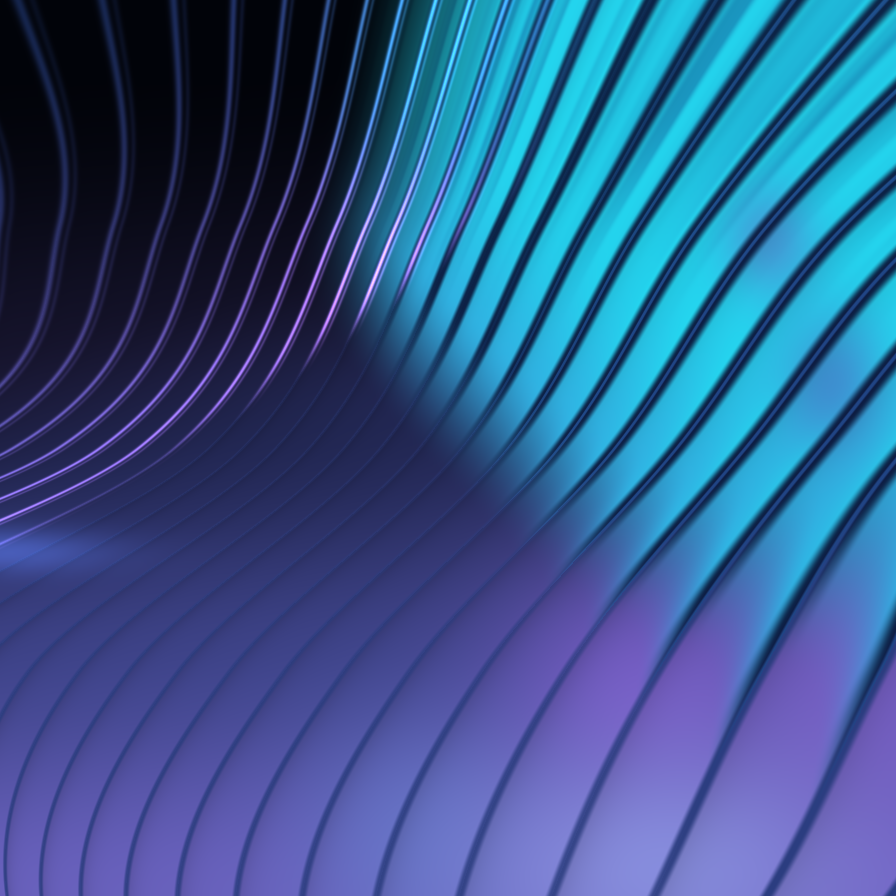
Write a Shadertoy shader that draws this background.

```glsl
float hash(float n) { return fract(sin(n * 127.1) * 43758.5); }

float noise(float x) {
    float f = fract(x);
    return mix(hash(floor(x)), hash(floor(x) + 1.0), f * f * (3.0 - 2.0 * f));
}

float glow(vec2 p, vec2 center, vec2 size) {
    vec2 d = (p - center) / size;
    return exp(-dot(d, d));
}

// Cubic in the strand index giving its x position; Catmull-Rom spline over height
vec4 strandCurve(float y) {
    vec4 knots[7] = vec4[7](
        vec4(0.18, 0.030, 0.0020, 0.0),
        vec4(0.046, 0.041, 0.0029, 0.00011),
        vec4(0.143, 0.055, 0.0002, 0.00027),
        vec4(0.425, 0.042, 0.0014, 0.00013),
        vec4(0.557, 0.0437, 0.0024, 0.00018),
        vec4(0.664, 0.057, 0.0046, 0.00036),
        vec4(0.78, 0.075, 0.0070, 0.00058));
    float h = clamp(y, 0.0, 0.9999) * 4.0;
    int i = int(h);
    float f = fract(h);
    vec4 a = knots[i], b = knots[i + 1], c = knots[i + 2], d = knots[i + 3];
    return b + 0.5 * f * (c - a + f * (2.0 * a - 5.0 * b + 4.0 * c - d
             + f * (3.0 * (b - c) + d - a)));
}

float strandX(vec4 curve, float k) {
    return dot(curve, vec4(1.0, k, k * k, k * k * k));
}

// Continuous strand index: the whole part names the ribbon
float ribbonPhase(vec2 p) {
    vec4 curve = strandCurve(p.y);
    float phase = -16.0;
    float left = strandX(curve, -16.0);
    for (int i = -16; i < 14; i++) {
        float right = strandX(curve, float(i + 1));
        if (p.x >= left && p.x < right) phase = float(i) + (p.x - left) / (right - left);
        left = right;
    }
    return phase;
}

void mainImage(out vec4 fragColor, in vec2 fragCoord) {
    vec2 p = fragCoord / iResolution.xy;
    float phase = ribbonPhase(p);
    float t = fract(phase);
    float edge = abs(fract(phase + 0.5) - 0.5);

    // Indigo floor rising into near black
    vec3 color = mix(vec3(0.41, 0.38, 0.74), vec3(0.25, 0.27, 0.55), smoothstep(0.0, 0.28, p.y));
    color = mix(color, vec3(0.13, 0.15, 0.32), smoothstep(0.22, 0.54, p.y));
    vec3 night = mix(vec3(0.10, 0.09, 0.20), vec3(0.005, 0.012, 0.035), smoothstep(0.5, 0.93, p.y));
    color = mix(color, night, smoothstep(0.42, 0.62, p.y - 0.25 * p.x));

    // Violet and periwinkle light at the lower right
    color = mix(color, vec3(0.48, 0.37, 0.79), 0.9 * glow(p, vec2(0.72, 0.22), vec2(0.17, 0.16)));
    color = mix(color, vec3(0.48, 0.38, 0.79), 0.9 * glow(p, vec2(0.98, 0.22), vec2(0.18, 0.22)));
    color = mix(color, vec3(0.38, 0.46, 0.78), 0.7 * glow(p, vec2(0.47, 0.06), vec2(0.13, 0.13)));
    color = mix(color, vec3(0.54, 0.57, 0.88), 0.9 * glow(p, vec2(0.73, 0.03), vec2(0.22, 0.13)));

    // Cyan sheen, reaching lower along the right side of each ribbon
    float rim = 0.36 + 1.3 * (0.9 - p.x) * (0.9 - p.x);
    float reach = p.y - rim + 0.2 * t * t * t * smoothstep(0.5, 0.9, p.x);
    float sheen = smoothstep(-0.11, 0.11, reach) * smoothstep(-6.5, -1.0, phase);
    vec3 cyan = mix(vec3(0.20, 0.67, 0.88), vec3(0.14, 0.84, 0.94), smoothstep(0.0, 0.35, reach));
    float streak = noise(phase * 7.0 + 3.0) * smoothstep(0.55, 0.9, p.y);
    cyan = mix(cyan, vec3(0.08, 0.45, 0.66), 0.65 * streak * streak);
    cyan = mix(cyan, vec3(0.35, 0.45, 0.78), 0.55 * glow(p, vec2(0.86, 0.73), vec2(0.05, 0.06)));
    cyan = mix(cyan, vec3(0.30, 0.42, 0.76), 0.6 * glow(p, vec2(0.93, 0.57), vec2(0.06, 0.08)));
    color = mix(color, cyan, sheen);

    // Ribbon shading and dark seams
    color *= 1.0 - 0.16 * exp(-5.0 * t);
    float below = 1.0 - smoothstep(0.45, 0.65, p.y - 0.2 * p.x);
    float thin = (1.0 - smoothstep(0.015, 0.085, edge)) * below;
    float seamStrength = mix(0.3, 0.85, smoothstep(0.5, 0.15, p.y));
    color = mix(color, vec3(0.17, 0.24, 0.50), thin * max(seamStrength, smoothstep(0.5, 0.8, p.x)));
    float wide = 1.0 - smoothstep(0.06, 0.21, edge);
    vec3 seam = mix(vec3(0.04, 0.09, 0.23), vec3(0.12, 0.27, 0.52),
                    smoothstep(0.045, 0.01, edge) * smoothstep(0.0, 4.0, phase));
    color = mix(color, seam, 0.92 * wide * sheen);

    // Luminous threads over the dark upper left
    float lift = p.y - (0.39 + 0.5 * p.x + 0.3 * p.x * p.x);
    float threads = smoothstep(-0.015, 0.035, lift) * smoothstep(1.0, -3.0, phase);
    float line = exp(-pow(edge / 0.065, 2.0)) + 0.35 * exp(-pow((t - 0.17) / 0.05, 2.0));
    vec3 threadColor = mix(vec3(0.09, 0.19, 0.38), vec3(0.62, 0.38, 0.80), exp(-5.0 * max(lift, 0.0)));
    threadColor = mix(threadColor, vec3(0.24, 0.58, 0.82),
                      smoothstep(-9.0, -3.0, phase) * smoothstep(0.72, 0.95, p.y));
    threadColor *= mix(0.65, 1.15, smoothstep(-12.0, -5.0, phase));
    color += threadColor * line * threads;
    color += vec3(0.40, 0.22, 0.45) * line * threads * glow(p, vec2(0.43, 0.71), vec2(0.10, 0.10));

    // Soft blue spill where the threads fade at the left edge
    color += vec3(0.10, 0.16, 0.30) * glow(p, vec2(0.0, 0.385), vec2(0.12, 0.025));

    fragColor = vec4(clamp(color, 0.0, 1.0), 1.0);
}
```
